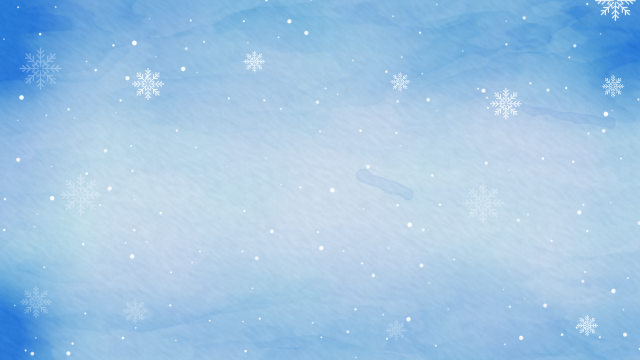
Reproduce this background procedurally as a Shadertoy shader.

```glsl
vec2 hash2(vec2 p) {
    vec3 q = fract(p.xyx * vec3(0.1031, 0.1030, 0.0973));
    q += dot(q, q.yzx + 33.33);
    return fract((q.xx + q.yz) * q.zy);
}

float gradientNoise(vec2 p) {
    vec2 i = floor(p), f = p - i;
    vec2 u = f * f * f * (f * (f * 6.0 - 15.0) + 10.0);
    vec2 e = vec2(0.0, 1.0);
    float a = dot(hash2(i) * 2.0 - 1.0, f);
    float b = dot(hash2(i + e.yx) * 2.0 - 1.0, f - e.yx);
    float c = dot(hash2(i + e.xy) * 2.0 - 1.0, f - e.xy);
    float d = dot(hash2(i + e.yy) * 2.0 - 1.0, f - e.yy);
    return mix(mix(a, b, u.x), mix(c, d, u.x), u.y);
}

float fbm(vec2 p) {
    float sum = 0.0, amp = 0.6;
    for (int i = 0; i < 5; i++) {
        sum += amp * gradientNoise(p);
        p = mat2(1.92, 0.56, -0.56, 1.92) * p + 17.3;
        amp *= 0.48;
    }
    return sum;
}

float segment(vec2 p, vec2 a, vec2 b) {
    vec2 ab = b - a;
    return length(p - a - ab * clamp(dot(p - a, ab) / dot(ab, ab), 0.0, 1.0));
}

// Eight-armed crystal of unit radius
float snowflake(vec2 p) {
    float sector = 0.785398;
    float angle = mod(atan(p.y, p.x) + 0.5 * sector, sector) - 0.5 * sector;
    vec2 q = length(p) * vec2(cos(angle), abs(sin(angle)));
    float d = segment(q, vec2(0.12, 0.0), vec2(1.0, 0.0));
    d = min(d, segment(q, vec2(0.28, 0.0), vec2(0.39, 0.16)));
    d = min(d, segment(q, vec2(0.50, 0.0), vec2(0.67, 0.17)));
    d = min(d, segment(q, vec2(0.72, 0.0), vec2(0.87, 0.14)));
    return d - 0.032;
}

float snowDots(vec2 p, float cell, float rMin, float rMax, float px) {
    vec2 id = floor(p / cell);
    vec2 center = (id + 0.08 + 0.84 * hash2(id + 5.0)) * cell;
    vec2 rnd = hash2(id + 71.0);
    float r = mix(rMin, rMax, rnd.x);
    float cover = smoothstep(px, -px, length(p - center) - r);
    return cover * step(rnd.y, 0.82) * mix(0.65, 1.0, rnd.x);
}

float snowflakes(vec2 p, float px) {
    vec2 id = floor(p / 0.3);
    vec2 center = (id + 0.22 + 0.56 * hash2(id + 23.0)) * 0.3;
    vec2 rnd = hash2(id + 9.0), kind = hash2(id + 41.0);
    float r = mix(0.022, 0.058, rnd.x);
    float d = snowflake((p - center) / r) * r;
    float opacity = kind.y < 0.42 ? 0.9 : 0.33;
    float glow = 0.22 * smoothstep(r, 0.0, length(p - center));
    return step(kind.x, 0.8) * opacity * max(smoothstep(px, -px, d), glow);
}

// Translucent brush mark with a darker rim
float brushMark(vec2 p, vec2 a, vec2 b, float width) {
    float d = segment(p + 0.012 * gradientNoise(p * 22.0), a, b) - width;
    d += 0.016 * gradientNoise(p * vec2(9.0, 26.0) + 4.0);
    return 0.45 * smoothstep(0.004, -0.004, d) + 0.4 * smoothstep(0.005, 0.0, abs(d));
}

float blob(vec2 d) {
    return exp(-dot(d, d) * 48.0);
}

// Pigment index: 0 is pale, 5 is saturated blue
float pigment(vec2 p, float aspect) {
    vec2 q = p + 0.10 * vec2(fbm(p * 2.3 + 3.0), fbm(p * 2.3 + 31.0));
    float right = aspect - q.x;
    float t = 0.12 + 2.5 * smoothstep(0.52, 1.0, q.y) + 1.7 * smoothstep(0.38, 0.03, q.y);
    t += 1.6 * smoothstep(0.3, -0.03, q.x) + 0.5 * smoothstep(0.35, 0.0, right);
    t += 2.0 * blob(vec2(q.x, q.y - 0.86)) + 2.3 * blob(vec2(q.x, q.y - 0.08));
    t += 1.4 * blob(vec2(right, q.y - 0.86));
    float strength = 0.3 + 0.7 * smoothstep(0.1, 1.8, t);
    t += strength * 2.2 * fbm(q * vec2(1.5, 4.0) + 7.0);

    // Tide marks: crisp on one side, bleeding out on the other
    for (int i = 0; i < 4; i++) {
        float s = fbm(q * vec2(1.1, 3.0) + float(i) * vec2(13.7, 5.9)) - 0.06;
        t += strength * 0.42 * smoothstep(-0.004, 0.016, s) * exp(-max(s, 0.0) * 11.0);
    }
    return t;
}

void mainImage(out vec4 fragColor, in vec2 fragCoord) {
    vec2 p = fragCoord / iResolution.y;
    float px = 0.8 / iResolution.y;
    float t = pigment(p, iResolution.x / iResolution.y);

    float marks = brushMark(p, vec2(1.42, 0.705), vec2(1.70, 0.655), 0.010)
                + brushMark(p, vec2(1.01, 0.51), vec2(1.13, 0.46), 0.015);
    t += marks;

    vec3 ramp[6] = vec3[6](
        vec3(0.79, 0.865, 0.925), vec3(0.67, 0.80, 0.90), vec3(0.58, 0.75, 0.89),
        vec3(0.47, 0.69, 0.87), vec3(0.31, 0.59, 0.85), vec3(0.17, 0.48, 0.85));
    vec3 color = ramp[0];
    for (int i = 1; i < 6; i++)
        color = mix(color, ramp[i], clamp(t - float(i - 1), 0.0, 1.0));

    // Lavender and teal drift, then slanted paper grain
    color += vec3(0.06, -0.03, 0.015) * (fbm(p * 2.6 + 50.0) + 0.3 * marks);
    vec2 weave = vec2(dot(p, vec2(0.83, -0.55)), dot(p, vec2(0.55, 0.83)));
    color += 0.032 * gradientNoise(weave * vec2(32.0, 95.0));
    color += 0.016 * gradientNoise(p * 120.0);

    // Falling snow
    float snow = snowflakes(p, px);
    snow = max(snow, snowDots(p, 0.165, 0.0035, 0.0065, px));
    snow = max(snow, snowDots(p + 3.7, 0.105, 0.0014, 0.0034, px));
    fragColor = vec4(mix(color, vec3(0.985, 0.995, 1.0), snow), 1.0);
}
```
